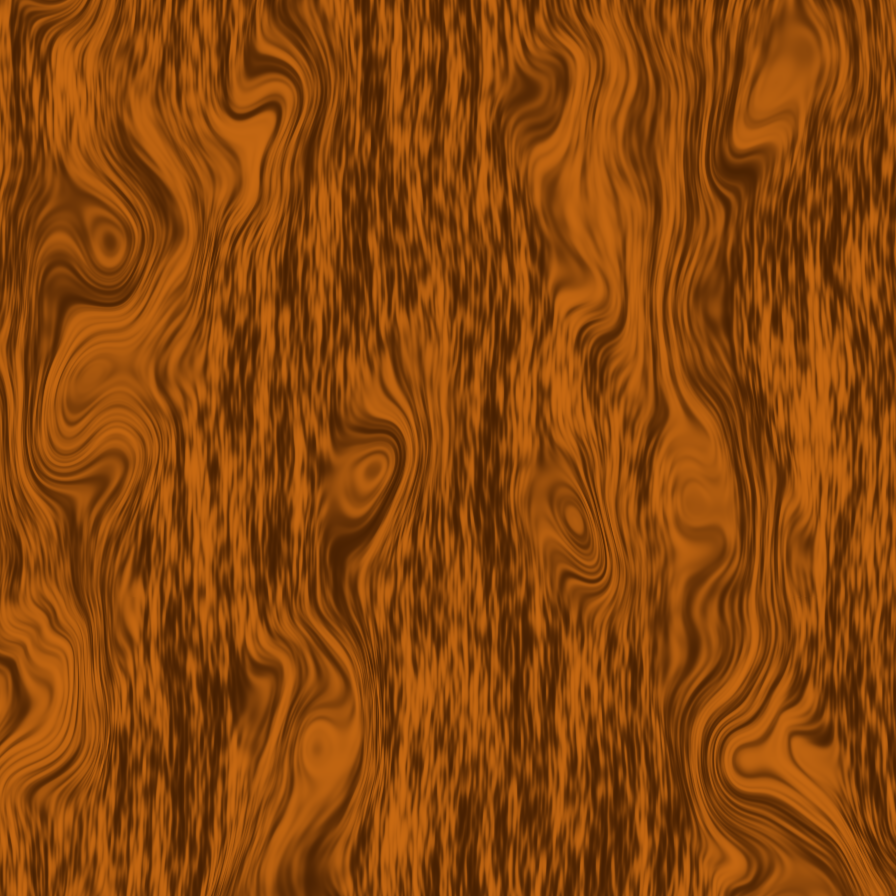
A WebGL 1 fragment shader for this texture:

```glsl
precision highp float;
// Dark varnished wood with upright grain. Octaves of stretched gradient noise
// form the fibres; scattered knots and a slow meander bend the grain coordinate,
// so that its level lines close into rings and sway around them.

uniform vec2 u_resolution;

#define DARK vec3(0.24, 0.103, 0.001)
#define LIGHT vec3(0.79, 0.416, 0.073)
#define CONTRAST 1.75
#define BRIGHTNESS 0.525
#define KNOT_GRID vec2(4.0, 3.0)
#define KNOT_SIZE vec2(0.044, 0.085)
#define KNOT_SHARE 0.62
#define RING_DEPTH 0.085
#define MEANDER 0.12
#define SEED 17.0

float hash(vec2 p) {
  vec3 q = fract(vec3(p.xyx) * 0.1031);
  q += dot(q, q.yzx + 33.33);
  return fract((q.x + q.y) * q.z);
}

vec2 gradient(vec2 cell) {
  float angle = 6.2832 * hash(cell + SEED);
  return vec2(cos(angle), sin(angle));
}

float noise(vec2 p) {
  vec2 i = floor(p);
  vec2 f = p - i;
  vec2 w = f * f * f * (f * (f * 6.0 - 15.0) + 10.0);
  vec2 e = vec2(1.0, 0.0);
  float low = mix(dot(gradient(i), f), dot(gradient(i + e), f - e), w.x);
  float high = mix(dot(gradient(i + e.yx), f - e.yx),
                   dot(gradient(i + e.xx), f - e.xx), w.x);
  return mix(low, high, w.y);
}

// Sums the knots near p: x is the ring displacement, y the reach of the bent grain.
vec2 knots(vec2 p) {
  vec2 home = floor(p * KNOT_GRID);
  vec2 wobble = 0.5 * vec2(noise(p * 8.0 + 5.3), noise(p * 7.0 + 41.7));
  vec2 total = vec2(0.0);
  for (int j = -1; j <= 1; j++) {
    for (int i = -1; i <= 1; i++) {
      vec2 cell = home + vec2(float(i), float(j)) + SEED;
      float present = step(hash(cell + 3.7), KNOT_SHARE);
      vec2 jitter = vec2(hash(cell + 11.3), hash(cell + 27.9));
      vec2 center = (cell - SEED + 0.15 + 0.7 * jitter) / KNOT_GRID;
      vec2 d = p - center;
      d.x += d.y * (hash(cell + 52.1) - 0.5) * 0.7;
      d = d / (KNOT_SIZE * mix(0.75, 1.15, hash(cell + 71.4))) + wobble;
      float side = hash(cell + 83.6) < 0.5 ? -1.0 : 1.0;
      float depth = side * RING_DEPTH * mix(0.5, 1.1, hash(cell + 95.2));
      float r2 = dot(d, d);
      total += present * vec2(depth * exp(-r2), exp(-0.25 * r2));
    }
  }
  return total;
}

// Ragged fibres of the straight grain, down to single hairs.
float straightGrain(vec2 q) {
  return 0.65 * noise(q * vec2(17.0, 3.0))
       + 1.0 * noise(q * vec2(52.0, 6.0) + 13.1)
       + 1.0 * noise(q * vec2(120.0, 13.0) + 29.5)
       + 1.2 * noise(q * vec2(250.0, 36.0) + 47.3);
}

// Long, smooth lines of the bent grain with a faint fibre.
float bentGrain(vec2 q) {
  return 0.5 * noise(q * vec2(17.0, 2.0))
       + 1.0 * noise(q * vec2(58.0, 3.0) + 13.1)
       + 0.95 * noise(q * vec2(115.0, 5.0) + 29.5)
       + 0.55 * noise(q * vec2(190.0, 30.0) + 47.3);
}

void main() {
  vec2 p = gl_FragCoord.xy / u_resolution.y;

  // Bend the grain coordinate around the knots.
  vec2 knot = knots(p);
  float flow = smoothstep(0.25, 0.75, knot.y + 0.5 * noise(p * vec2(8.0, 3.5) + 63.8));
  float sway = noise(p * vec2(4.0, 4.5) + 8.6) + 0.3 * noise(p * vec2(9.0, 8.0) + 77.2);
  vec2 q = p;
  q.x += knot.x + MEANDER * sway * mix(0.1, 1.0, flow);

  // Blend the two kinds of grain and turn their sum into a tone.
  float grain = mix(straightGrain(q), bentGrain(q) + 0.05, flow) * CONTRAST;
  float tone = BRIGHTNESS + 0.5 * grain / sqrt(1.0 + grain * grain);
  gl_FragColor = vec4(mix(DARK, LIGHT, clamp(tone, 0.0, 1.0)), 1.0);
}
```
